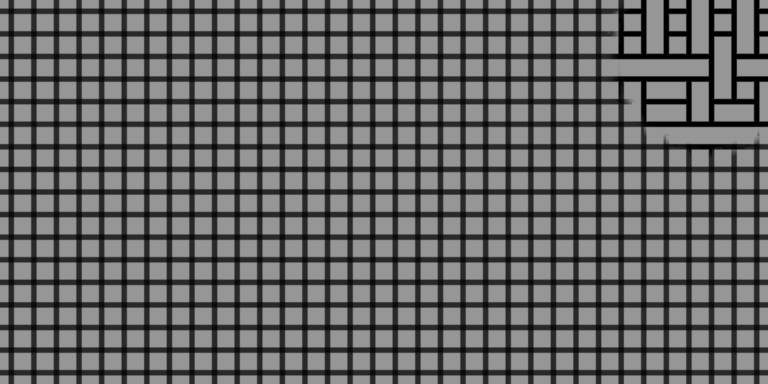
A WebGL 2 fragment shader for this pattern:

```glsl
#version 300 es
precision highp float;

uniform vec2 u_resolution;
out vec4 fragColor;

#define ROWS 17.0
#define HALF_LINE 0.12
#define EDGE_SOFTNESS 0.045
#define TILE_GREY 0.59
#define LINE_TINT 0.27
#define PATCH_CENTER vec2(31.5, 2.3)
#define PATCH_RADIUS 4.4
#define PATCH_FADE 0.35
#define PATCH_JITTER 0.3

float hash(vec2 p) {
    return fract(sin(dot(p, vec2(127.1, 311.7))) * 43758.5453);
}

// Strip direction of a woven cell: 1 is vertical, 0 is horizontal
float isVertical(vec2 cell) {
    float stride = cell.y < 3.0 ? 2.0 : 3.0;
    bool band = cell.y > 0.0 && mod(cell.y, 3.0) < 0.5;
    bool upright = !band && mod(cell.x, stride) < 0.5;
    bool longStrip = cell.x == 31.0 && abs(cell.y - 3.0) < 1.5;
    return upright || longStrip ? 1.0 : 0.0;
}

void main() {
    // Square cells, counted from the top left
    vec2 grid = gl_FragCoord.xy / u_resolution.y * ROWS;
    grid.y = ROWS - grid.y;
    vec2 cell = floor(grid + vec2(-0.5, 0.5));
    vec2 local = fract(grid - 0.5);

    // Soft grid lines: x holds the vertical ones, y the horizontal ones
    float soft = max(EDGE_SOFTNESS, 0.75 * ROWS / u_resolution.y);
    vec2 lineDist = min(local, 1.0 - local);
    vec2 lines = 1.0 - smoothstep(HALF_LINE - soft, HALF_LINE + soft, lineDist);

    // Translucent lines darken each other where they cross
    vec2 tint = mix(vec2(1.0), vec2(LINE_TINT), lines);
    float plaid = TILE_GREY * tint.x * tint.y;

    // Weave: an edge is inked when a cell beside it runs along it
    vec2 side = mix(vec2(-1.0), vec2(1.0), step(0.5, local));
    float here = isVertical(cell);
    float inkX = max(here, isVertical(cell + vec2(side.x, 0.0)));
    float inkY = max(1.0 - here, 1.0 - isVertical(cell + vec2(0.0, side.y)));
    float weave = TILE_GREY * (1.0 - max(lines.x * inkX, lines.y * inkY));

    // Round patch of weave with a slightly blocky, fading rim
    float jitter = (hash(floor(grid * 2.0)) - 0.5) * PATCH_JITTER;
    float patchDist = length(grid - PATCH_CENTER) - PATCH_RADIUS + jitter;
    float inPatch = 1.0 - smoothstep(-PATCH_FADE, PATCH_FADE, patchDist);

    fragColor = vec4(vec3(mix(plaid, weave, inPatch)), 1.0);
}
```
